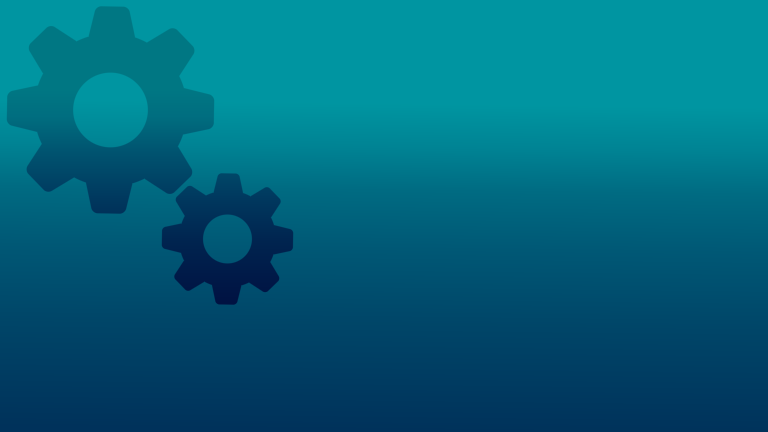
A WebGL 2 fragment shader for this background:

```glsl
#version 300 es
precision highp float;

uniform vec2 u_resolution;
out vec4 outColor;

// Vertical ramps: rgb colour, then depth below the top edge
const int STOPS = 6;
const vec4 WATER[STOPS] = vec4[](
    vec4(0.0, 0.585, 0.630, 0.24),
    vec4(0.0, 0.515, 0.580, 0.34),
    vec4(0.0, 0.420, 0.510, 0.44),
    vec4(0.0, 0.345, 0.460, 0.575),
    vec4(0.0, 0.275, 0.410, 0.745),
    vec4(0.0, 0.195, 0.355, 1.0));
const vec4 METAL[STOPS] = vec4[](
    vec4(0.0, 0.465, 0.515, 0.21),
    vec4(0.0, 0.430, 0.500, 0.27),
    vec4(0.0, 0.330, 0.440, 0.35),
    vec4(0.0, 0.220, 0.370, 0.46),
    vec4(0.0, 0.140, 0.310, 0.56),
    vec4(0.0, 0.070, 0.260, 0.70));
const float WATER_TILT = 0.02;

// Gears: centre and outer radius in canvas heights
const vec2 LARGE_CENTER = vec2(0.2558, 0.7454);
const float LARGE_RADIUS = 0.2396;
const float LARGE_HOLE = 0.361;
const vec2 SMALL_CENTER = vec2(0.5266, 0.4468);
const float SMALL_RADIUS = 0.1518;
const float SMALL_HOLE = 0.373;

// Gear profile, relative to the outer radius
const float TEETH = 8.0;
const float TURN = -0.018;
const float BODY = 0.74;
const float TIP_HALF_WIDTH = 0.157;
const float TOOTH_FLARE = 0.23;
const float CORNER = 0.05;
const float TAU = 6.2831853;

vec3 ramp(vec4 stops[STOPS], float depth) {
    vec3 color = stops[0].rgb;
    for (int i = 1; i < STOPS; i++) {
        float t = clamp((depth - stops[i - 1].w) / (stops[i].w - stops[i - 1].w), 0.0, 1.0);
        color = mix(color, stops[i].rgb, t);
    }
    return color;
}

float gearDistance(vec2 p, vec2 center, float radius, float hole) {
    vec2 q = (p - center) / radius;
    float r = length(q);

    // Fold every tooth onto the positive x axis
    float sector = TAU / TEETH;
    float angle = atan(q.y, q.x) - TURN;
    angle -= sector * floor(angle / sector + 0.5);
    vec2 f = r * vec2(cos(angle), abs(sin(angle)));

    // Tapered tooth with rounded tip corners
    float side = f.y - TIP_HALF_WIDTH - TOOTH_FLARE * (1.0 - f.x);
    side /= sqrt(1.0 + TOOTH_FLARE * TOOTH_FLARE);
    vec2 edge = vec2(f.x - 1.0, side) + CORNER;
    float tooth = length(max(edge, 0.0)) + min(max(edge.x, edge.y), 0.0) - CORNER;

    return radius * max(min(tooth, r - BODY), hole - r);
}

void main() {
    vec2 p = gl_FragCoord.xy / u_resolution.y;
    float across = gl_FragCoord.x / u_resolution.x - 0.5;
    float depth = 1.0 - p.y;

    vec3 color = ramp(WATER, depth - WATER_TILT * across);

    // Both gears share one ramp
    float gears = min(
        gearDistance(p, LARGE_CENTER, LARGE_RADIUS, LARGE_HOLE),
        gearDistance(p, SMALL_CENTER, SMALL_RADIUS, SMALL_HOLE));
    float pixel = 1.0 / u_resolution.y;
    float coverage = 1.0 - smoothstep(-0.75 * pixel, 0.75 * pixel, gears);
    color = mix(color, ramp(METAL, depth), coverage);

    outColor = vec4(color, 1.0);
}
```
